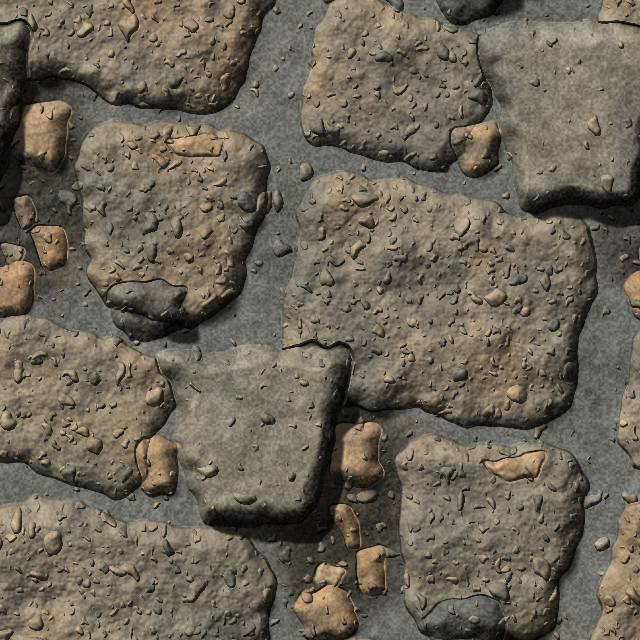
A Shadertoy shader for this texture:

```glsl
// Worn cobbles in gritty mortar, with loose rocks and scattered pebbles.
// Stones are warped boxes on a diagonal lattice; they form a height field
// that is roughened by noise, then lit and shadowed from the upper left.

const vec3 MORTAR = vec3(0.44, 0.44, 0.42);
const vec3 DIRT = vec3(0.23, 0.22, 0.19);
const vec3 COBBLE = vec3(0.53, 0.49, 0.42);
const vec3 SMOOTH_STONE = vec3(0.53, 0.505, 0.445);
const vec3 OCHRE = vec3(0.60, 0.49, 0.36);
const vec3 TAN = vec3(0.68, 0.59, 0.47);
const vec3 SLATE = vec3(0.37, 0.37, 0.35);
const vec3 LIGHT = vec3(-0.42, 0.58, 0.70);

// Centre and half size; then angle, taper, roughness and rise.
const vec4 SLABS[4] = vec4[4](
    vec4(0.680, 0.525, 0.235, 0.172), vec4(0.265, 0.655, 0.135, 0.155),
    vec4(0.117, 0.365, 0.140, 0.118), vec4(0.402, 0.318, 0.122, 0.142));
const vec4 POSES[4] = vec4[4](
    vec4(-0.19, 0.03, 1.0, 0.026), vec4(-0.08, 0.20, 0.9, 0.028),
    vec4(-0.28, 0.05, 0.8, 0.020), vec4(0.02, 0.30, 0.2, 0.050));
const vec4 ROCKS[8] = vec4[8](
    vec4(0.235, 0.518, 0.060, 0.046), vec4(0.059, 0.794, 0.042, 0.054),
    vec4(0.085, 0.612, 0.024, 0.042), vec4(0.018, 0.544, 0.042, 0.045),
    vec4(0.040, 0.674, 0.016, 0.030), vec4(0.016, 0.604, 0.022, 0.014),
    vec4(0.252, 0.270, 0.034, 0.044), vec4(0.306, 0.773, 0.046, 0.017));

struct Ground { float height; vec3 color; float rough; };

float hash(vec2 p) {
    vec3 q = fract(vec3(p.xyx) * 0.1031);
    q += dot(q, q.yzx + 33.33);
    return fract((q.x + q.y) * q.z);
}

vec2 hashPair(vec2 p) { return vec2(hash(p), hash(p + 71.7)); }

float valueNoise(vec2 p) {
    vec2 i = floor(p), f = fract(p);
    f = f * f * (3.0 - 2.0 * f);
    return mix(mix(hash(i), hash(i + vec2(1, 0)), f.x),
               mix(hash(i + vec2(0, 1)), hash(i + 1.0), f.x), f.y);
}

vec2 wobble(vec2 p) { return vec2(valueNoise(p), valueNoise(p + 40.5)) - 0.5; }

vec2 rotate(vec2 p, float a) {
    float c = cos(a), s = sin(a);
    return vec2(c * p.x + s * p.y, c * p.y - s * p.x);
}

float fbm(vec2 p) {
    float sum = 0.0, gain = 0.5;
    for (int i = 0; i < 5; i++) {
        sum += gain * valueNoise(p);
        p = rotate(p, 0.6) * 2.03 + 9.1;
        gain *= 0.5;
    }
    return sum;
}

// Nearest copy on the lattice spanned by (1/2, 1/2) and (1/2, -1/2).
vec2 wrapLattice(vec2 p) {
    vec2 d = vec2(p.x + p.y, p.x - p.y);
    d -= round(d);
    return 0.5 * vec2(d.x + d.y, d.x - d.y);
}

float stoneDistance(vec2 p, vec4 box, float angle, float taper, float corner) {
    vec2 q = rotate(wrapLattice(p - box.xy), angle);
    q.x /= 1.0 + taper * clamp(q.y / box.w, -1.0, 1.0);
    float r = corner * min(box.z, box.w);
    vec2 e = abs(q) - box.zw + r;
    return length(max(e, 0.0)) + min(max(e.x, e.y), 0.0) - r;
}

void addStone(inout Ground g, float d, float base, float rise, float bevel, vec3 color, float rough) {
    float slope = 1.0 - clamp(-d / bevel, 0.0, 1.0);
    float cover = smoothstep(0.002, -0.002, d);
    g.height = mix(g.height, base + rise * (1.0 - slope * slope), cover);
    g.color = mix(g.color, color, cover);
    g.rough = mix(g.rough, rough, cover);
}

// Mortar, dirt pocket, large slabs and loose rocks.
Ground stoneBed(vec2 p) {
    vec2 w = p + 0.024 * wobble(p * 13.0) + 0.013 * wobble(p * 42.0);
    float dirt = smoothstep(1.3, 0.6, length(wrapLattice(w - vec2(0.04, 0.71)) / vec2(0.12, 0.19)));
    Ground g = Ground(-0.014 * dirt, mix(MORTAR, DIRT, dirt), mix(0.1, 0.8, dirt));
    for (int i = 0; i < 4; i++) {
        vec4 pose = POSES[i];
        float d = stoneDistance(w, SLABS[i], pose.x, pose.y, i == 3 ? 0.25 : 0.5);
        addStone(g, d, 0.0, pose.w, 0.035, i == 3 ? SMOOTH_STONE : COBBLE, pose.z);
    }
    for (int i = 0; i < 8; i++) {
        float seed = hash(vec2(float(i), 5.0));
        float d = stoneDistance(w, ROCKS[i], 0.25 - 0.5 * seed, 0.2, 0.7);
        vec3 color = i == 0 ? SLATE : mix(OCHRE, TAN, seed);
        addStone(g, d, g.height, 0.5 * ROCKS[i].w, 0.6 * ROCKS[i].w, color, 0.45);
    }
    return g;
}

// Dome height and random tint of the tallest pebble at p.
vec2 pebbles(vec2 p, float freq, float share) {
    vec2 q = p * freq + 0.5 * wobble(p * freq * 2.0), best = vec2(0.0);
    for (int k = 0; k < 9; k++) {
        vec2 id = floor(q) + vec2(float(k % 3), float(k / 3)) - 1.0;
        vec2 rnd = hashPair(id + freq);
        if (hash(id + 17.3) > share) continue;
        vec2 o = rotate(q - id - rnd, 6.28 * rnd.x) * vec2(1.0, 1.4);
        float r = mix(0.16, 0.46, rnd.y * rnd.y);
        float dome = sqrt(max(r * r - dot(o, o), 0.0)) / freq;
        if (dome > best.x) best = vec2(dome, hash(id + 3.1));
    }
    return best;
}

Ground surface(vec2 p) {
    Ground g = stoneBed(p);
    vec2 large = pebbles(p, 26.0, 0.12 + 0.35 * g.rough);
    vec2 small = pebbles(p, 62.0, 0.06 + 0.50 * g.rough);
    vec2 top = large.x > small.x ? large : small;
    vec3 tint = mix(SLATE, mix(COBBLE, TAN, top.y * top.y), smoothstep(0.1, 0.5, top.y));
    g.color = mix(g.color, tint, 0.65 * smoothstep(0.0, 0.003, top.x));
    g.height += 0.75 * top.x + (0.007 + 0.032 * g.rough) * fbm(p * 13.0);
    return g;
}

void mainImage(out vec4 fragColor, in vec2 fragCoord) {
    vec2 p = fragCoord / iResolution.xy;
    Ground g = surface(p);
    // Slope lighting
    float gap = 0.0018;
    vec2 slope = vec2(surface(p + vec2(gap, 0)).height, surface(p + vec2(0, gap)).height) - g.height;
    vec3 normal = normalize(vec3(-slope / gap, 1.0));
    float shade = clamp(0.28 + 0.72 * dot(normal, LIGHT) / LIGHT.z, 0.28, 1.28);
    // Shadows cast by the stones
    float base = stoneBed(p).height, shadow = 0.0;
    for (int i = 1; i <= 4; i++) {
        float t = 0.012 * float(i);
        float rise = stoneBed(p + t * normalize(LIGHT.xy)).height - base - 0.55 * t;
        shadow = max(shadow, smoothstep(0.0, 0.014, rise));
    }
    // Stains and fine grain
    float stain = fbm(p * 9.0 + 20.0);
    vec3 color = mix(g.color, OCHRE, 0.5 * g.rough * smoothstep(0.5, 0.75, stain));
    color = mix(color, SLATE, 0.55 * smoothstep(0.48, 0.25, stain));
    color *= mix(0.82, 1.16, fbm(p * 45.0));
    float grain = (valueNoise(p * 330.0) - 0.5) * mix(0.16, 0.09, g.rough);
    color = color * shade * (1.0 - 0.68 * shadow) + grain * (1.0 - 0.6 * shadow);
    fragColor = vec4(clamp(color, 0.0, 1.0), 1.0);
}
```
